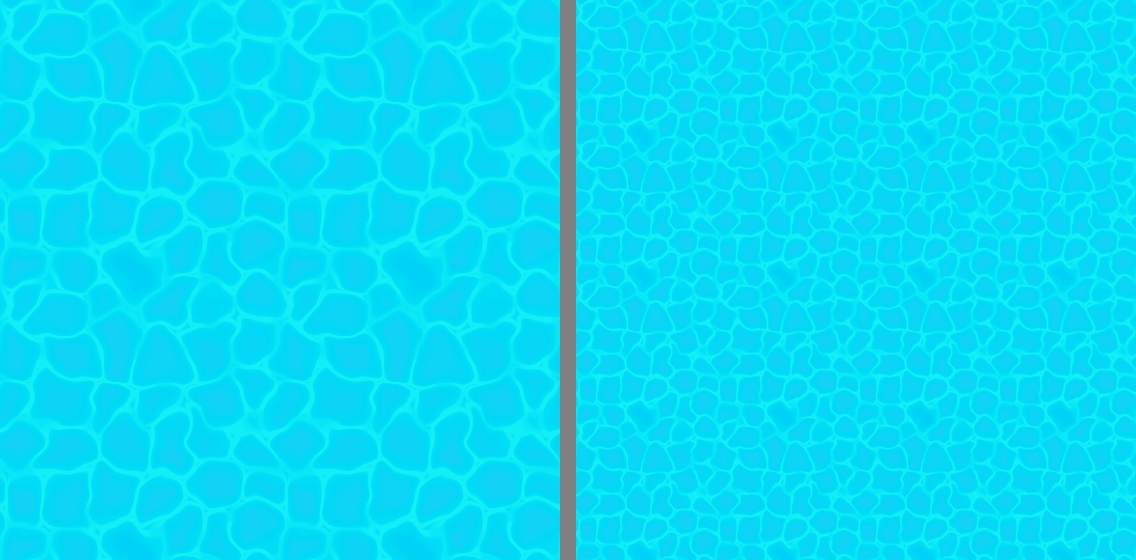
Left, the tile; right, the same tile 2 across and 2 down.
Give the GLSL for this texture, as a WebGL 1 fragment shader.

```glsl
precision highp float;
uniform vec2 u_resolution;

float hash(vec2 p) {
  return fract(sin(dot(p, vec2(127.1, 311.7))) * 43758.5453);
}

// Value noise that wraps after a whole number of lattice cells
float noise(vec2 p, float period) {
  vec2 i = floor(p), f = fract(p);
  f = f * f * (3.0 - 2.0 * f);
  vec2 a = mod(i, period), b = mod(i + 1.0, period);
  return mix(mix(hash(a), hash(vec2(b.x, a.y)), f.x),
             mix(hash(vec2(a.x, b.y)), hash(b), f.x), f.y);
}

// Cell site: xy position, z weight that makes the cell larger
vec3 site(vec2 cell) {
  vec2 id = mod(cell, 6.0);
  vec2 jitter = vec2(hash(id + 3.7), hash(id + 19.3));
  return vec3(cell + 0.5 + 0.8 * (jitter - 0.5), 0.25 * hash(id + 41.9));
}

float power(vec2 p, vec3 s) {
  vec2 d = p - s.xy;
  return dot(d, d) - s.z;
}

// Signed distance to the rounded cell border, and the cell's random value
vec2 cellBorder(vec2 p) {
  vec2 base = floor(p), nearestCell = base;
  float nearest = 100.0;
  for (int y = -2; y <= 2; y++)
    for (int x = -2; x <= 2; x++) {
      vec2 cell = base + vec2(x, y);
      float d = power(p, site(cell));
      if (d < nearest) {
        nearest = d;
        nearestCell = cell;
      }
    }
  vec2 center = site(nearestCell).xy;
  float sum = 0.0, spacing = 0.0;
  for (int y = -2; y <= 2; y++)
    for (int x = -2; x <= 2; x++) {
      vec2 cell = base + vec2(x, y);
      if (distance(cell, nearestCell) > 0.5) {
        vec3 s = site(cell);
        float w = exp((nearest - power(p, s)) / 0.16);
        sum += w;
        spacing += w * distance(s.xy, center);
      }
    }
  float border = -0.08 * log(sum) / max(spacing / sum, 0.5);
  return vec2(border, hash(mod(nearestCell, 6.0) + 67.1));
}

void main() {
  vec2 p = gl_FragCoord.xy / u_resolution * 12.0;

  // Wavy distortion of the cells
  vec2 wave = vec2(noise(p * 2.0, 12.0), noise(p * 2.0 + 5.0, 12.0)) - 0.5;
  vec2 ripple = vec2(noise(p * 4.0 + 2.0, 24.0), noise(p * 4.0 + 9.0, 24.0)) - 0.5;
  vec2 cell = cellBorder(p + 0.36 * wave + 0.08 * ripple);
  float border = cell.x;
  float blotch = noise(p * 3.0 + 7.0, 18.0);

  // Water with a slightly brighter halo near the borders
  vec3 color = mix(vec3(0.0, 0.878, 0.965), vec3(0.0, 0.85, 0.965),
                   smoothstep(0.02, 0.16, border));

  // Tinted cell centres with a fainter inner patch
  vec3 tint = mix(vec3(0.075, 0.825, 0.965), vec3(0.0, 0.815, 0.965),
                  smoothstep(0.75, 0.95, cell.y));
  float depth = border + 0.14 * (blotch - 0.5);
  float fill = 0.6 * smoothstep(0.17, 0.23, depth)
             + 0.4 * smoothstep(0.28, 0.32, depth);
  color = mix(color, tint, fill * mix(0.65, 1.0, fract(cell.y * 7.0)));

  // Light lines that fade in places
  float strength = mix(0.4, 1.0, smoothstep(0.2, 0.5, noise(p * 2.0 + 3.0, 12.0)));
  float line = 1.0 - smoothstep(0.02, 0.058, abs(border));
  color = mix(color, vec3(0.075, 0.935, 0.97), line * strength);

  gl_FragColor = vec4(color, 1.0);
}
```
